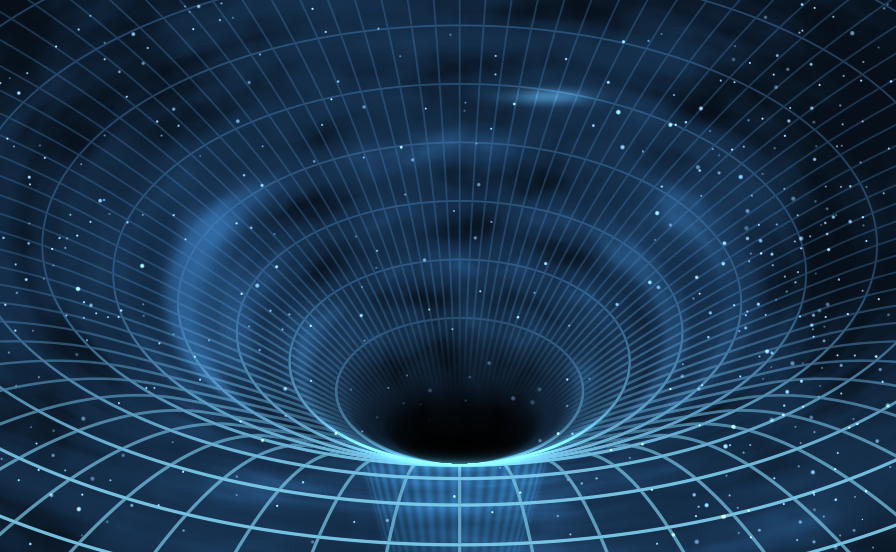
Write a WebGL 1 fragment shader that draws this background.

```glsl
precision highp float;
uniform vec2 u_resolution;

const float TAU = 6.2831853;
const float SPOKES = 84.0;
const float THROAT = -1.3;

float hash(vec2 p) {
  vec3 q = fract(p.xyx * vec3(0.1031, 0.1030, 0.0973));
  q += dot(q, q.yzx + 33.33);
  return fract((q.x + q.y) * q.z);
}

vec2 gradient(vec2 cell) {
  float a = TAU * hash(cell);
  return vec2(cos(a), sin(a));
}

float gradientNoise(vec2 p) {
  vec2 i = floor(p), f = fract(p);
  vec2 u = f * f * f * (f * (f * 6.0 - 15.0) + 10.0);
  vec2 e = vec2(1.0, 0.0);
  float low = mix(dot(gradient(i), f), dot(gradient(i + e), f - e), u.x);
  float high = mix(dot(gradient(i + e.yx), f - e.yx), dot(gradient(i + 1.0), f - 1.0), u.x);
  return mix(low, high, u.y);
}

float fbm(vec2 p) {
  float sum = 0.0, amp = 1.0;
  for (int i = 0; i < 4; i++) {
    sum += amp * gradientNoise(p);
    p = p * 2.03 + 17.0;
    amp *= 0.5;
  }
  return sum;
}

float blob(vec2 p, vec2 center, vec2 size) {
  vec2 q = (p - center) / size;
  return exp(-dot(q, q));
}

float stroke(float d, float halfWidth, float px) {
  return 1.0 - smoothstep(halfWidth, halfWidth + 1.3 * px, abs(d));
}

// Ellipse of the funnel at depth s: center height, then radii
vec3 ring(float s) {
  float t = max(s - 5.5, 0.0);
  float top = 0.318 + 0.106 * s;
  float bottom = 0.16 - 0.012 * t * t;
  return vec3(0.5 * (top + bottom), 0.15 + 0.068 * s + 0.0055 * s * s, 0.5 * (top - bottom));
}

float ringDistance(vec2 p, float s) {
  vec3 e = ring(s);
  vec2 q = (p - vec2(0.0, e.x)) / e.yz;
  float f = length(q);
  return f * (f - 1.0) / max(length(q / e.yz), 0.001);
}

// Bisection over the nested ellipses
float funnelDepth(vec2 p) {
  float low = THROAT, high = 13.0;
  for (int i = 0; i < 18; i++) {
    float mid = 0.5 * (low + high);
    if (ringDistance(p, mid) > 0.0) low = mid;
    else high = mid;
  }
  return 0.5 * (low + high);
}

float spokes(float s, float angle, float halfWidth, float px) {
  vec3 e = ring(s);
  vec3 slope = (ring(s + 0.01) - e) / 0.01;
  vec2 along = vec2(slope.y * sin(angle), slope.x + slope.z * cos(angle));
  vec2 across = vec2(e.y * cos(angle), -e.z * sin(angle));
  float density = SPOKES / TAU * (1.0 + 0.3 * cos(angle));
  float spacing = abs(across.x * along.y - across.y * along.x) / max(length(along), 0.001) / density;
  float turn = SPOKES / TAU * (angle + 0.3 * sin(angle));
  float d = (fract(turn + 0.5) - 0.5) * spacing;
  return stroke(d, halfWidth, px) * smoothstep(0.0, 0.016, spacing);
}

float stars(vec2 p, float cells, float density, float px) {
  vec2 g = p * cells, id = floor(g);
  float size = mix(0.0012, 0.0042, pow(hash(id + 7.1), 4.0));
  vec2 spot = 0.2 + 0.6 * vec2(hash(id + 3.7), hash(id + 9.2));
  float d = length(g - id - spot) / cells;
  float shine = 0.3 + 0.7 * hash(id + 21.0);
  return step(hash(id), density) * shine * (1.0 - smoothstep(size * 0.4, size + px, d));
}

vec3 bluePalette(float light) {
  vec3 night = vec3(0.025, 0.06, 0.10), navy = vec3(0.08, 0.18, 0.29), azure = vec3(0.20, 0.43, 0.66);
  return mix(mix(night, navy, smoothstep(0.0, 0.4, light)), azure, smoothstep(0.35, 1.0, light));
}

void main() {
  float px = 1.0 / u_resolution.y;
  vec2 p = (gl_FragCoord.xy - vec2(0.513 * u_resolution.x, 0.0)) * px;
  float s = funnelDepth(p);
  vec3 e = ring(s);
  float angle = atan(p.x / e.y, (p.y - e.x) / e.z);
  float front = smoothstep(0.55, 0.1, p.y);

  // Cloudy bands on the funnel wall
  float band = 0.5 + 0.5 * cos(TAU * (s + 0.08));
  float light = 0.27 + 0.17 * band * smoothstep(7.5, 4.0, s);
  light += 0.3 * fbm(vec2(sin(angle) * 2.2, s * 0.9)) + 0.22 * fbm(p * 3.5 + 4.0);
  light += 0.27 * blob(p, vec2(-0.45, 0.43), vec2(0.17, 0.25));
  light += 0.25 * blob(p, vec2(0.43, 0.43), vec2(0.15, 0.25));
  light += 0.3 * blob(p, vec2(0.0, 0.08), vec2(0.65, 0.13)) * smoothstep(3.0, 5.5, s);
  light -= 0.3 * blob(p, vec2(0.8, 0.9), vec2(0.28, 0.22));
  light -= 0.25 * blob(p, vec2(0.66, 0.55), vec2(0.12, 0.2));
  light -= 0.2 * blob(p, vec2(-0.83, 1.0), vec2(0.35, 0.25));
  vec3 color = bluePalette(light) * smoothstep(THROAT, 1.3, s);

  // Translucent neck below the rim
  float neckWidth = 0.125 + 0.28 * p.y;
  float neckX = (p.x + 0.01) / neckWidth;
  float neck = smoothstep(1.05, 0.9, abs(neckX)) * smoothstep(4.2, 5.6, s) * smoothstep(0.2, 0.15, p.y);
  float ribs = 0.5 + 0.5 * cos(42.0 * asin(clamp(neckX, -1.0, 1.0)));
  color += neck * vec3(0.07, 0.20, 0.27) * (0.4 + 0.6 * ribs) * (0.5 + 3.0 * max(p.y, 0.0));

  // Luminous grid
  float halfWidth = mix(0.0005, 0.0018, front);
  float rings = 0.0;
  for (int i = 1; i < 12; i++) {
    rings = max(rings, stroke(ringDistance(p, float(i)), halfWidth, px));
  }
  float grid = max(rings, 0.75 * spokes(s, angle, halfWidth, px));
  grid *= smoothstep(-0.5, 2.0, s) * mix(0.42, 0.9, front);
  vec3 lineColor = mix(vec3(0.28, 0.52, 0.75), vec3(0.50, 0.82, 0.94), front);
  color = mix(color, lineColor, grid);
  float rim = ringDistance(p, 2.0);
  float rimArc = smoothstep(0.27, 0.16, p.y);
  color += vec3(0.2, 0.45, 0.55) * rimArc * exp(-abs(rim) * 130.0);

  // Scattered stars, thickest on the right
  float density = 0.09 + 0.4 * blob(p, vec2(0.62, 0.48), vec2(0.17, 0.5));
  density += 0.1 * blob(p, vec2(-0.72, 0.5), vec2(0.25, 0.5));
  float starlight = stars(p + 2.0, 24.0, density, px) + stars(p + 5.0, 43.0, density * 0.65, px);
  color += vec3(0.62, 0.82, 0.95) * starlight * smoothstep(-1.0, 1.0, s);
  color += vec3(0.18, 0.32, 0.40) * blob(p, vec2(0.16, 0.825), vec2(0.07, 0.014));

  gl_FragColor = vec4(clamp(color, 0.0, 1.0), 1.0);
}
```
